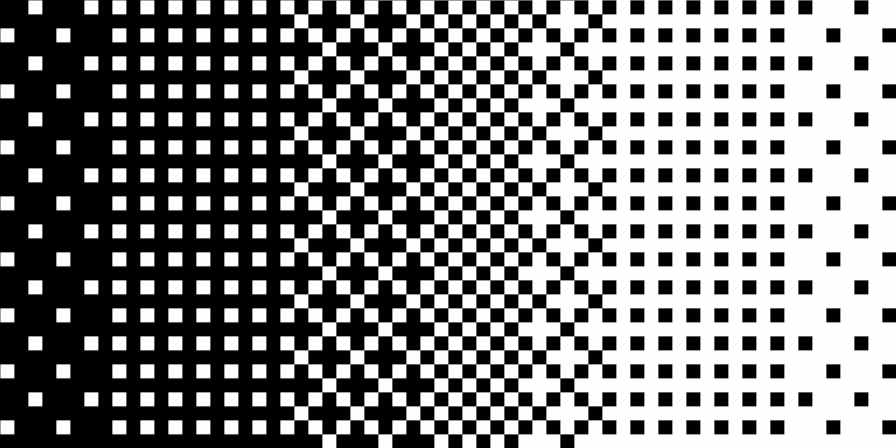
A Shadertoy shader for this background:

```glsl
// Ordered-dither ramp of square cells, from black on the left to white on the right.

// Turn-on order of a cell in the 4x4 dither tile, 0 (first) to 7 (last)
float ditherRank(vec2 cell) {
    vec2 odd = mod(cell, 2.0);
    vec2 pairIndex = floor(cell * 0.5);
    float late = mod(pairIndex.x + pairIndex.y + 1.0 + odd.y, 2.0);
    return 2.0 * odd.x + 4.0 * abs(odd.x - odd.y) + late;
}

// Stepped brightness of a column, 1 to 7
float columnLevel(float column) {
    return 1.0 + step(8.0, column) + step(20.0, column) + step(30.0, column)
               + step(37.0, column) + step(44.0, column) + step(56.0, column);
}

float cellValue(vec2 cell) {
    return step(ditherRank(cell) + 0.5, columnLevel(cell.x));
}

void mainImage(out vec4 fragColor, in vec2 fragCoord) {
    // Grid of 32 rows, counted from the top, with a slight offset
    float pixelSize = 32.0 / iResolution.y;
    vec2 p = vec2(fragCoord.x, iResolution.y - fragCoord.y) * pixelSize - 0.027;

    // Smooth the edges by blending the four cells around the nearest corner
    vec2 corner = floor(p + 0.5);
    vec2 blend = clamp((p - corner) / pixelSize + 0.5, 0.0, 1.0);
    float upper = mix(cellValue(corner - 1.0), cellValue(corner - vec2(0.0, 1.0)), blend.x);
    float lower = mix(cellValue(corner - vec2(1.0, 0.0)), cellValue(corner), blend.x);
    float coverage = mix(upper, lower, blend.y);

    fragColor = vec4(vec3(mix(0.005, 0.995, coverage)), 1.0);
}
```
